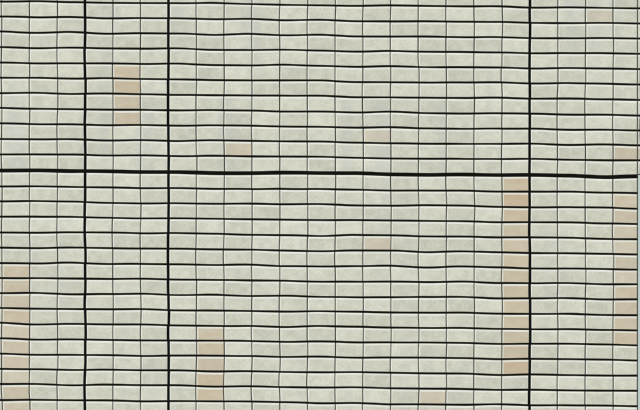
Reproduce this texture procedurally as a WebGL 1 fragment shader.

```glsl
precision highp float;
uniform vec2 u_resolution;

float hash(vec2 p) {
  p = fract(p * vec2(0.1031, 0.1137));
  p += dot(p, p.yx + 33.33);
  return fract((p.x + p.y) * p.x * 17.31);
}

float noise(vec2 p) {
  vec2 i = floor(p), f = fract(p);
  f = f * f * (3.0 - 2.0 * f);
  return mix(mix(hash(i), hash(i + vec2(1.0, 0.0)), f.x),
             mix(hash(i + vec2(0.0, 1.0)), hash(i + 1.0), f.x), f.y);
}

// Coverage of the region where dist is below width, softened over one pixel
float cover(float dist, float width) {
  float soft = 1.0 / u_resolution.x + 0.0004;
  return clamp((width - dist) / soft + 0.5, 0.0, 1.0);
}

// Vertical run of discoloured tiles in one column
float stainRun(vec2 cell, float column, float first, float last) {
  return step(abs(cell.x - column), 0.5) * step(first - 0.5, cell.y) * step(cell.y, last + 0.5);
}

void main() {
  vec2 p = gl_FragCoord.xy / u_resolution;
  vec2 pitch = vec2(0.0434, 0.0238);

  // Slightly sloping rows, counted down from the wide joint
  float v = 26.91 * (1.0 - p.y) - 11.1 - 0.44 * p.x;
  v += 0.11 * (noise(p * vec2(18.0, 14.0)) - 0.5);
  float lower = step(0.0, v);
  v = lower > 0.5 ? max(v - 0.12, 0.0) : v;
  float row = floor(v);

  // Columns with a small shift from row to row
  float u = p.x * 23.03 - 0.06;
  u += 0.04 * (noise(p * vec2(9.0, 16.0)) - 0.5);
  u += 0.022 * (hash(vec2(floor(u + 0.5) + 41.0, row + 67.0)) - 0.5);
  vec2 cell = vec2(floor(u), row);
  vec2 seed = cell + vec2(37.0, 59.0);
  vec2 f = fract(vec2(u, v));
  vec2 dist = min(f, 1.0 - f) * pitch;

  // Tile face: tone per tile, mottling and fine grain
  vec3 color = vec3(0.81, 0.81, 0.75);
  color += 0.05 * (hash(seed) - 0.5);
  color += 0.05 * (noise(p * vec2(110.0, 75.0)) - 0.5);
  color += 0.045 * (noise(p * vec2(420.0, 290.0)) - 0.5);

  // Pale grey rain streaks, strongest in the upper panel
  float streak = smoothstep(0.6, 0.95, noise(vec2(p.x * 55.0, p.y * 3.0 + 5.0)));
  streak *= mix(0.5, 0.2, lower) * (0.5 + 0.5 * noise(p * vec2(90.0, 40.0)));
  color = mix(color, vec3(0.74, 0.76, 0.73), streak);

  // Tan stains in runs, plus a few single tiles
  float stain = 0.85 * stainRun(cell, 18.0, 0.0, 12.0);
  stain += 0.6 * stainRun(cell, 22.0, 1.0, 10.0);
  stain += 0.6 * stainRun(cell, 0.0, 6.0, 15.0);
  stain += 0.75 * stainRun(cell, 7.0, 10.0, 14.0);
  stain += 0.75 * stainRun(cell, 4.0, -7.0, -4.0);
  stain = max(stain, 0.5 * step(0.988, hash(seed + 113.0)));
  stain *= 0.55 + 0.45 * hash(seed + 211.0);
  stain *= 0.8 + 0.3 * noise(p * vec2(70.0, 130.0));
  color = mix(color, vec3(0.76, 0.68, 0.56), clamp(stain, 0.0, 1.0));

  // Three wide vertical joints among the narrow ones
  float joint = floor(u + 0.5);
  float wide = step(min(abs(joint - 3.0), min(abs(joint - 6.0), abs(joint - 19.0))), 0.5);
  float widthX = mix(0.0008, 0.0019, wide);
  float widthY = 0.0014 + 0.0004 * (noise(vec2(p.x * 30.0, row + 80.0)) - 0.5);

  // Lit tile edges below and to the right of the joints
  float shine = cover(f.y * pitch.y, widthY + 0.0031) * (0.65 + 0.35 * hash(seed + 19.0));
  shine = max(shine, 0.8 * cover(f.x * pitch.x, widthX + 0.0019));
  color = mix(color, vec3(0.91, 0.92, 0.88), shine);

  // Dark joints
  float depth = 0.72 + 0.28 * hash(vec2(joint + 23.0, row + 71.0));
  float vertical = cover(dist.x, widthX) * mix(depth, 1.0, wide);
  color = mix(color, mix(vec3(0.22, 0.22, 0.2), vec3(0.07, 0.08, 0.08), wide), vertical);
  color = mix(color, vec3(0.08, 0.08, 0.065), cover(dist.y, widthY));

  // Right border with a pale strip beside the lower panel
  color = mix(color, vec3(0.74, 0.8, 0.78), cover(0.9965 - p.x, 0.0) * lower);
  color = mix(color, vec3(0.2, 0.22, 0.21), 0.85 * cover(abs(p.x - 0.996), 0.0008));

  gl_FragColor = vec4(color, 1.0);
}
```
